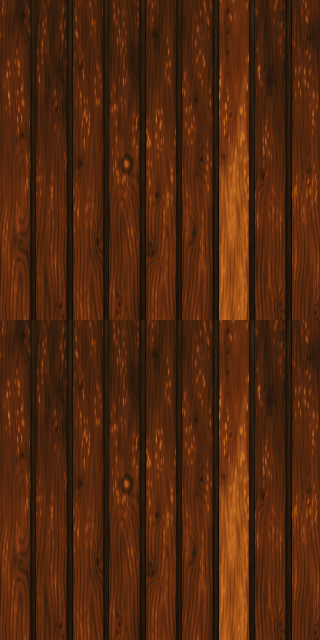
This texture is drawn by a Shadertoy shader. Its source:

```glsl
// Dark stained upright wood planks with grooves, knots and one pale amber board, stacked in two courses.

const float PITCH = 0.114;         // plank spacing, canvas widths
const float FACE = 0.83;           // share of the pitch that is plank face
const float AMBER_PLANK = 6.0;     // index of the pale board
const float EYE_PLANK = 3.0;       // index of the board with the bright knot
const vec2 EYE_POS = vec2(0.396, 0.487);
const float GRAIN_LINES = 11.0;    // growth lines across one plank
const float FLECK_GAIN = 0.40;
const vec3 SHADOW = vec3(0.135, 0.085, 0.042);
const vec3 RUST = vec3(0.435, 0.185, 0.056);
const vec3 AMBER = vec3(0.76, 0.41, 0.12);
const vec3 GROOVE = vec3(0.165, 0.105, 0.050);

vec2 hash2(vec2 p) {
    vec3 q = fract(p.xyx * vec3(0.1031, 0.1030, 0.0973));
    q += dot(q, q.yzx + 33.33);
    return fract((q.xx + q.yz) * q.zy);
}

// Distance to the nearest jittered cell point
float cellular(vec2 p) {
    vec2 cell = floor(p), f = p - cell;
    float nearest = 2.0;
    for (int j = -1; j <= 1; j++)
        for (int i = -1; i <= 1; i++) {
            vec2 o = vec2(i, j);
            nearest = min(nearest, length(o + hash2(cell + o) - f));
        }
    return nearest;
}

vec3 woodRamp(float tone) {
    vec3 c = mix(SHADOW, RUST, clamp(tone / 0.6, 0.0, 1.0));
    return mix(c, AMBER, clamp((tone - 0.6) / 0.4, 0.0, 1.0));
}

void mainImage(out vec4 fragColor, in vec2 fragCoord) {
    vec2 p = fragCoord / iResolution.x;
    p.y = fract(p.y);
    float plank = floor(p.x / PITCH);
    float u = p.x / PITCH - plank;
    vec2 seed = hash2(vec2(plank + 3.0, 17.0));
    bool pale = plank == AMBER_PLANK;
    float pixel = 1.0 / (iResolution.x * PITCH);

    // Knots bend the growth lines and stain the wood around them
    float bump = 0.0, stain = 0.0, glow = 0.0;
    int knots = pale ? 8 : 3;
    for (int i = 0; i < knots; i++) {
        vec2 h = hash2(vec2(plank * 5.0 + 2.0, float(i) * 7.0 + 4.0));
        vec2 pos = vec2((plank + 0.15 + 0.55 * h.x) * PITCH, (float(i) + h.y) / 3.0);
        float size = mix(0.006, 0.013, h.x * h.y + 0.3 * h.y);
        if (pale) {
            pos = vec2((plank + 0.12 + 0.2 * h.x) * PITCH, 0.51 + 0.065 * float(i));
            size = mix(0.005, 0.010, h.y);
        }
        bool eye = plank == EYE_PLANK && i == 1;
        if (eye) { pos = EYE_POS; size = 0.018; }
        float r = length((p - pos) * vec2(1.0, 0.65)) / size;
        float halo = length((p - pos) * vec2(1.0, 0.32)) / size;
        bump += (eye ? 4.0 : 2.2) * exp(-0.35 * halo * halo);
        float ring = exp(-9.0 * (r - 0.85) * (r - 0.85));
        stain += eye ? 0.35 * ring : 0.26 * exp(-1.2 * r * r) + 0.13 * exp(-0.25 * halo * halo);
        glow += eye ? 0.45 * exp(-3.5 * r * r) : 0.14 * ring * h.x;
    }

    // Arched growth lines with a slow sway
    float sway = 0.05 * sin(p.y * 9.0 + seed.x * 40.0) + 0.02 * sin(p.y * 27.0 + seed.y * 30.0);
    float side = u - mix(0.25, 0.6, seed.x) + sway;
    float phase = GRAIN_LINES * sqrt(side * side + 0.006) + p.y * mix(2.0, 5.0, seed.y) + bump;
    float lines = pow(0.5 + 0.5 * sin(6.2832 * phase), 2.0);

    // Stretched cells make fibres, broad patches and worn flecks
    vec2 q = vec2(p.x + sway * 0.04, p.y) + seed * 7.0;
    float fibre = cellular(q * vec2(150.0, 9.0)) - 0.45;
    float patches = cellular(q * vec2(28.0, 4.0)) - 0.45;
    float fleck = 1.0 - smoothstep(0.08, 0.42, cellular(q * vec2(95.0, 22.0)));
    float upper = smoothstep(0.15, 0.65, p.y);

    // Boards are redder at the foot and browner at the head
    float tone = mix(0.55, 0.30, smoothstep(0.25, 1.0, p.y)) + 0.12 * (seed.x - 0.5);
    if (pale) tone = mix(0.88, 0.58, smoothstep(0.25, 1.0, p.y));
    tone -= lines * mix(0.23, 0.09, upper) * (pale ? 0.45 : 1.0);
    tone += 0.22 * fibre - 0.24 * patches;
    tone += FLECK_GAIN * fleck * smoothstep(0.05, -0.25, patches) * mix(0.3, 1.0, upper);
    tone += glow - stain;
    tone -= 0.16 * smoothstep(FACE - 0.16, FACE, u) + 0.12 * smoothstep(0.09, 0.0, u);
    vec3 wood = woodRamp(max(tone, 0.03));

    // Groove: dim floor between two dark lips
    float mid = (u - FACE) / (1.0 - FACE);
    float floorLight = smoothstep(0.0, 0.45, mid) * smoothstep(1.0, 0.7, mid);
    vec3 groove = GROOVE * mix(0.45, 1.05, floorLight) * mix(0.8, 1.1, p.y) * (1.0 + 0.4 * fibre);
    float inGroove = smoothstep(FACE - pixel, FACE + pixel, u);
    fragColor = vec4(mix(wood, groove, inGroove), 1.0);
}
```
